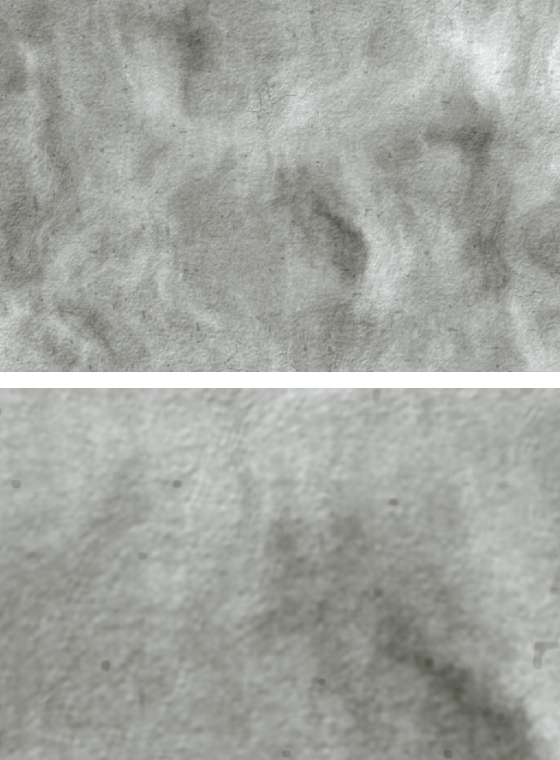
Top: the whole. Bottom: its middle third, enlarged.
This texture is drawn by a WebGL 1 fragment shader. Its source:

```glsl
precision highp float;

uniform vec2 u_resolution;

float hash(vec2 p) {
  return fract(sin(dot(p, vec2(127.1, 311.7))) * 43758.545);
}

float noise(vec2 p) {
  vec2 cell = floor(p);
  vec2 f = fract(p);
  f = f * f * f * (f * (f * 6.0 - 15.0) + 10.0);
  float bottom = mix(hash(cell), hash(cell + vec2(1.0, 0.0)), f.x);
  float top = mix(hash(cell + vec2(0.0, 1.0)), hash(cell + 1.0), f.x);
  return mix(bottom, top, f.y);
}

// Layered noise centred on zero
float fbm(vec2 p) {
  float sum = 0.0;
  float amplitude = 0.5;
  for (int i = 0; i < 5; i++) {
    sum += amplitude * (noise(p) - 0.5);
    p = mat2(0.8, 0.6, -0.6, 0.8) * p * 2.03 + 17.3;
    amplitude *= 0.5;
  }
  return sum;
}

float softSpot(vec2 p, vec2 center, vec2 radius) {
  vec2 d = (p - center) / radius;
  return exp(-dot(d, d));
}

// Height of the gritty plaster surface
float grit(vec2 p) {
  mat2 tilt = mat2(0.88, 0.47, -0.47, 0.88);
  return 0.55 * noise(tilt * p * vec2(85.0, 115.0))
       + 0.45 * noise(p * tilt * vec2(150.0, 185.0) + 31.0)
       + 0.5 * noise(tilt * p * vec2(36.0, 52.0) + 9.0);
}

// Thin broken lines along the zero level of a noise field
float cracks(vec2 p) {
  float line = 1.0 - smoothstep(0.002, 0.014, abs(fbm(p * 5.0 + 3.7)));
  return line * smoothstep(0.06, 0.2, fbm(p * 4.0 + 41.0));
}

void main() {
  vec2 p = gl_FragCoord.xy / u_resolution.y;
  vec2 swirl = vec2(fbm(p * 3.0 + 5.2), fbm(p * 3.0 + 21.8));
  vec2 q = p + 0.28 * swirl;

  // Broad light and dark areas of the wall
  float tone = 0.012;
  tone += 0.09 * softSpot(q, vec2(0.72, 0.72), vec2(0.30, 0.28));
  tone += 0.11 * softSpot(q, vec2(1.28, 0.84), vec2(0.25, 0.14));
  tone -= 0.12 * softSpot(q, vec2(1.37, 0.35), vec2(0.10, 0.32));
  tone -= 0.08 * softSpot(q, vec2(0.92, 0.27), vec2(0.09, 0.26));
  tone -= 0.06 * softSpot(q, vec2(0.04, 0.50), vec2(0.10, 0.25));
  tone -= 0.06 * softSpot(q, vec2(0.50, 0.06), vec2(0.45, 0.10));

  // Clouding, vertical washes and trowel strokes
  tone += 0.36 * fbm(q * 3.2 + 11.0);
  tone += 0.24 * fbm(q * vec2(13.0, 2.6) + 7.0);
  tone += 0.22 * fbm(q * 9.0 + 53.0);
  tone += 0.12 * fbm((p + 0.6 * swirl) * vec2(30.0, 11.0));

  // Mottled stains
  float stain = smoothstep(0.05, 0.22, fbm(q * vec2(4.5, 3.0) + 71.0));
  tone -= stain * (0.05 + 0.22 * fbm(p * 30.0));

  // Grit lit from the upper left
  vec2 g = p + 0.07 * swirl;
  float relief = grit(g) - grit(g + vec2(-0.0028, 0.0034));
  tone += relief * (0.13 + 0.12 * fbm(q * 4.0 + 2.0));
  tone += 0.06 * (noise(p * 170.0 + 13.0) - 0.5);

  // Cracks and small pits
  tone -= 0.10 * cracks(q);
  tone -= 0.10 * smoothstep(0.88, 0.98, noise(p * 62.0 + 90.0));

  vec3 plaster = vec3(0.64, 0.648, 0.629);
  gl_FragColor = vec4(plaster + tone * vec3(1.0, 1.03, 1.09), 1.0);
}
```
